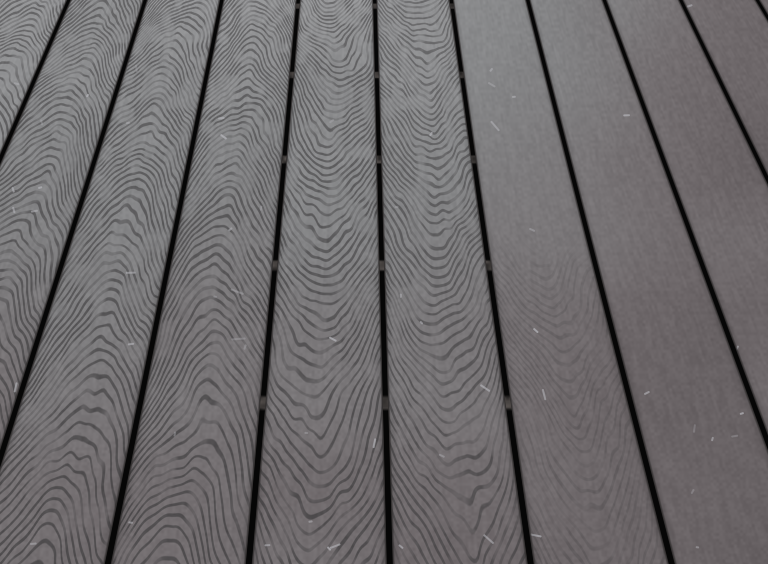
Write a WebGL 2 fragment shader that draws this texture.

```glsl
#version 300 es
precision highp float;
// Weathered composite deck boards receding in perspective, with embossed wood grain.
uniform vec2 u_resolution;
out vec4 fragColor;

const vec3 GAP_COLOR = vec3(0.025);
const vec3 RIM_COLOR = vec3(0.19, 0.18, 0.18);
const vec3 GROOVE_COLOR = vec3(0.25, 0.245, 0.25);
const vec3 CLIP_COLOR = vec3(0.33, 0.31, 0.30);
const vec3 SCUFF_COLOR = vec3(0.70, 0.70, 0.72);
const float GAP_HALF = 0.021;     // in board widths
const float CLIP_SPACING = 2.91;  // in board widths

float hash(vec2 p) {
  return fract(sin(dot(p, vec2(127.1, 311.7))) * 43758.545);
}

float noise(vec2 p) {
  vec2 i = floor(p), f = fract(p);
  f = f * f * (3.0 - 2.0 * f);
  float low = mix(hash(i), hash(i + vec2(1, 0)), f.x);
  float high = mix(hash(i + vec2(0, 1)), hash(i + vec2(1, 1)), f.x);
  return mix(low, high, f.y);
}

float segmentDistance(vec2 p, vec2 a, vec2 b) {
  vec2 pa = p - a, ba = b - a;
  return length(pa - ba * clamp(dot(pa, ba) / dot(ba, ba), 0.0, 1.0));
}

// Board coordinates: x counts boards, y runs away along them.
vec2 deckPlane(vec2 uv) {
  float t = 1.0 - uv.y;
  float spacing = 0.0996 + 0.084 * t;
  return vec2((uv.x - 0.488 - 0.0195 * t) / spacing, 3.16 / spacing);
}

// Nested cathedral arches; direction +1 points them away, -1 towards the viewer.
float grainField(float across, float along, float board, float direction) {
  vec2 seed = vec2(board * 17.3, board * 9.1);
  float drift = 0.5 * (noise(vec2(along * 0.35, seed.y)) - 0.5);
  float q = 2.0 * across - 1.0 + drift;
  float arch = pow(q * q + 0.02, 0.75);
  float bend = 1.9 + 0.7 * (noise(vec2(along * 0.22, seed.x)) - 0.5);
  float wave = 0.65 * noise(vec2(across * 3.5, along * 0.7) + seed);
  wave += 0.16 * noise(vec2(across * 13.0, along * 2.2) + seed);
  return 4.0 * (along + direction * bend * arch + wave);
}

float grooves(float field, vec2 board) {
  float blur = length(vec2(dFdx(field), dFdy(field)));
  float width = 0.03 + 0.07 * hash(vec2(floor(field), 3.0));
  float line = 1.0 - smoothstep(width, width + 0.06 + blur, abs(fract(field) - 0.5));
  float wear = 0.4 + 0.6 * smoothstep(0.2, 0.6, noise(board * vec2(9.0, 2.4)));
  return line * wear * (1.0 - 0.8 * smoothstep(0.35, 0.9, blur));
}

// Sparse short scratches, at most one per cell.
float scuffs(vec2 p, float cells, float chance, float pixel) {
  vec2 id = floor(p * cells);
  float angle = 6.283 * hash(id + 4.0);
  vec2 center = 0.3 + 0.4 * vec2(hash(id + 11.0), hash(id + 23.0));
  vec2 reach = vec2(cos(angle), sin(angle)) * (0.02 + 0.1 * hash(id + 31.0));
  float d = segmentDistance(fract(p * cells), center - reach, center + reach) / cells;
  float mark = 1.0 - smoothstep(0.0004, 0.0009 + pixel, d);
  return mark * step(hash(id), chance) * (0.3 + 0.5 * hash(id + 41.0));
}

// Sheen is brightest at the far left and fades to warm grey on the right.
vec3 boardTone(vec2 uv, float board) {
  float light = 0.435 + 0.155 * pow(uv.y, 1.15) - 0.02 * uv.x;
  light -= 0.15 * smoothstep(0.55, 1.0, uv.x) * uv.y;
  light += 0.022 * (hash(vec2(board, 5.0)) - 0.5);
  light += 0.035 * (noise(uv * vec2(5.0, 7.0) + board) - 0.5);
  float warmth = 1.0 - smoothstep(0.40, 0.54, light);
  return light * mix(vec3(0.995, 1.0, 1.012), vec3(1.025, 0.965, 0.985), warmth);
}

void main() {
  vec2 uv = gl_FragCoord.xy / u_resolution;
  vec2 p = gl_FragCoord.xy / u_resolution.x;
  float pixel = 1.0 / u_resolution.x;
  vec2 plane = deckPlane(uv);
  float board = floor(plane.x), across = fract(plane.x);

  // Grain is deep on the left and worn smooth on the right.
  float direction = board < -1.5 ? 1.0 : -1.0;
  float field = grainField(across, plane.y, board, direction);
  float farWear = smoothstep(21.5, 25.0, plane.y) * step(0.5, board);
  float relief = 1.0 - smoothstep(-0.5, 2.0, board + farWear);
  float depth = relief * mix(0.7, 0.52, uv.y);
  vec3 color = boardTone(uv, board);
  color = mix(color, GROOVE_COLOR, depth * grooves(field, plane));

  // Fine speckle and faint lengthwise fibres.
  color += 0.035 * (noise(p * 260.0) - 0.5);
  color += 0.025 * (noise(plane * vec2(45.0, 3.0)) - 0.5);
  float scuff = max(scuffs(p, 15.0, 0.15, pixel), scuffs(p + 3.7, 34.0, 0.05, pixel));
  color = mix(color, SCUFF_COLOR, scuff);

  // Rounded board edges, dark gaps and the fasteners inside them.
  float edge = min(across, 1.0 - across);
  float blur = fwidth(plane.x);
  color *= 1.0 - 0.14 * (1.0 - smoothstep(GAP_HALF, 0.09, edge));
  color = mix(RIM_COLOR, color, smoothstep(GAP_HALF, GAP_HALF + 0.012 + blur, edge));
  float clipStep = (plane.y - 19.8) / CLIP_SPACING;
  float clipDistance = abs(fract(clipStep + 0.5) - 0.5) * CLIP_SPACING;
  float clip = 1.0 - smoothstep(0.08, 0.16, clipDistance);
  clip *= step(abs(floor(plane.x + 0.5)), 1.5) * (0.4 + 0.6 * noise(p * 180.0));
  vec3 gap = mix(GAP_COLOR, CLIP_COLOR, clip);
  float gapMask = 1.0 - smoothstep(GAP_HALF - 0.5 * blur, GAP_HALF + 0.5 * blur, edge);
  fragColor = vec4(mix(color, gap, gapMask), 1.0);
}
```
